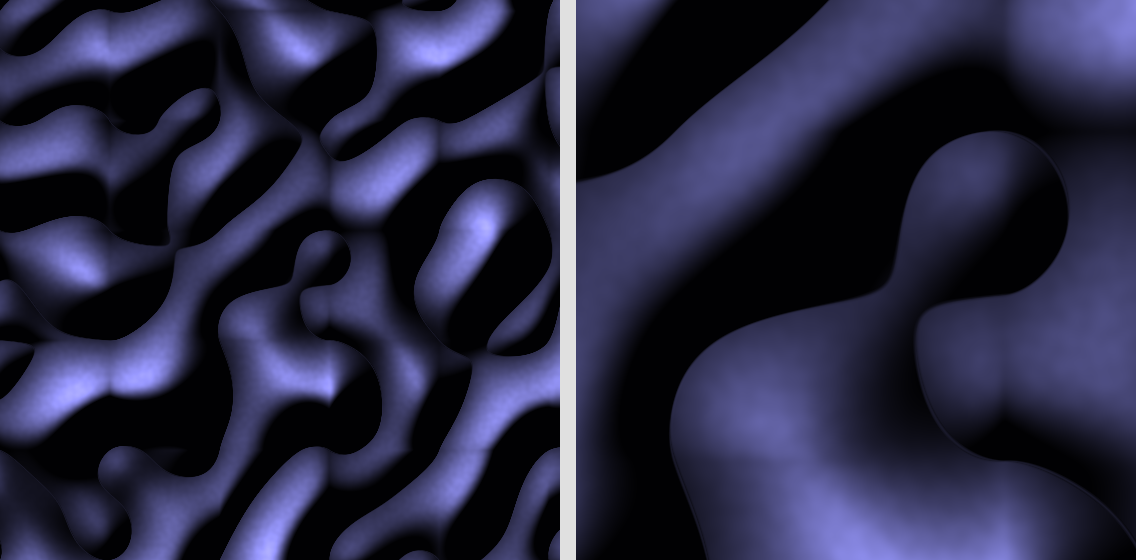
Left: the whole. Right: its middle third, enlarged.
Give the GLSL for this texture, as a Shadertoy shader.

```glsl
const float CELLS = 5.1;                        // noise cells across the canvas
const float BUMP = 2.0;                         // steepness of the relief
const float CREASE = 0.01;                      // half width of a crease, in cells
const float VALLEY_LIGHT = 0.3;                 // brightness at the creases
const float RIDGE_LIGHT = 1.9;                  // extra brightness per unit height
const float GRAIN_CELLS = 95.0;
const float GRAIN = 0.07;
const vec3 LIGHT_DIR = vec3(-0.60, 0.68, 0.50); // from the upper left
const vec3 TINT = vec3(0.60, 0.60, 1.00);
const vec3 SHADOW = vec3(0.004, 0.004, 0.010);

float hash(vec2 p) {
    return fract(sin(dot(p, vec2(127.1, 311.7))) * 43758.5);
}

// Unit gradient of a lattice point, projected on the offset from it
float corner(vec2 cell, vec2 offset) {
    float angle = 6.28318 * hash(cell);
    return dot(vec2(cos(angle), sin(angle)), offset);
}

float gradientNoise(vec2 p) {
    vec2 i = floor(p), f = p - i;
    vec2 u = f * f * (3.0 - 2.0 * f);
    vec2 e = vec2(1.0, 0.0);
    float low = mix(corner(i, f), corner(i + e.xy, f - e.xy), u.x);
    float high = mix(corner(i + e.yx, f - e.yx), corner(i + e.xx, f - e.xx), u.x);
    return mix(low, high, u.y);
}

// Folded noise: rounded ridges that meet in sharp creases
float height(vec2 p) {
    return abs(gradientNoise(p));
}

void mainImage(out vec4 fragColor, in vec2 fragCoord) {
    vec2 uv = fragCoord / iResolution.y;
    vec2 p = uv * CELLS + vec2(17.0, 4.0);

    // Surface normal from central differences, which also soften the creases
    vec2 d = vec2(CREASE, 0.0);
    vec2 slope = vec2(height(p + d.xy) - height(p - d.xy),
                      height(p + d.yx) - height(p - d.yx)) / (2.0 * CREASE);
    vec3 normal = normalize(vec3(-BUMP * slope, 1.0));

    // Diffuse light, stronger on the high ground
    float diffuse = max(dot(normal, normalize(LIGHT_DIR)), 0.0);
    float light = diffuse * (VALLEY_LIGHT + RIDGE_LIGHT * height(p));

    // Faint surface grain
    light *= 1.0 + GRAIN * gradientNoise(uv * GRAIN_CELLS);

    fragColor = vec4(min(SHADOW + TINT * light, 1.0), 1.0);
}
```
